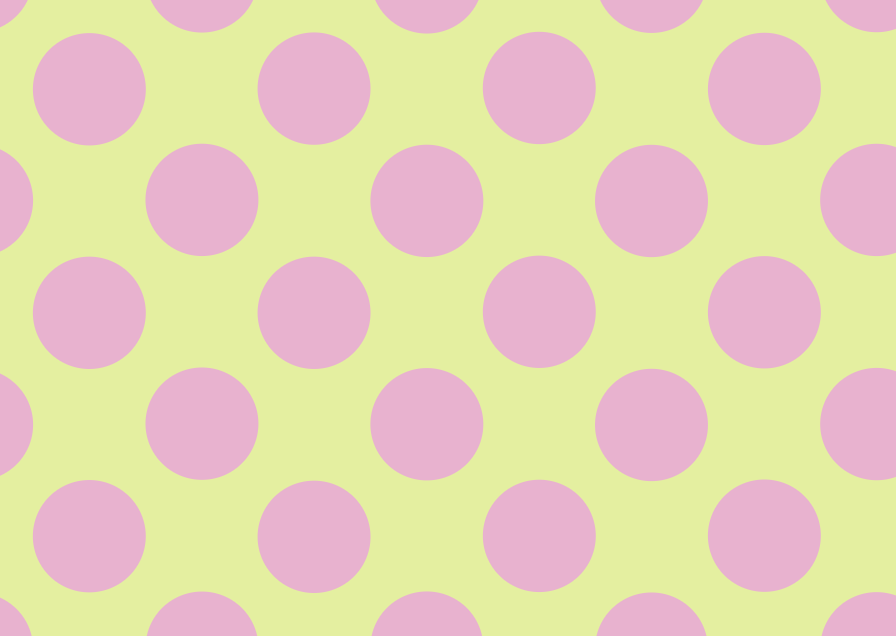
Give the GLSL for this pattern, as a WebGL 1 fragment shader.

```glsl
precision highp float;

// Staggered pink polka dots on pale lime, about four repeats across.
// A diagonal lattice finds the nearest dot; a circle distance draws it,
// with a barely visible sine wobble in the placement of each dot.

uniform vec2 u_resolution;

// Centre of the dot whose diamond-shaped lattice cell holds p.
vec2 nearestDot(vec2 p) {
  vec2 id = floor(vec2(p.x + p.y, p.y - p.x) + 0.5);
  vec2 centre = 0.5 * vec2(id.x - id.y, id.x + id.y);
  vec2 wobble = sin(id * vec2(2.3, 3.7) + id.yx * vec2(4.1, 1.9));
  return centre + wobble * vec2(0.001, 0.003);
}

void main() {
  // One unit is one full repeat, holding two dots.
  vec2 repeats = vec2(3.983, 2.842);
  vec2 p = gl_FragCoord.xy / u_resolution * repeats - vec2(0.397, 0.446);

  // Dot edge, softened over one pixel.
  float pixel = repeats.y / u_resolution.y;
  float edge = length(p - nearestDot(p)) - 0.251;
  float dotMask = clamp(0.5 - edge / pixel, 0.0, 1.0);

  vec3 lime = vec3(0.894, 0.937, 0.627);
  vec3 pink = vec3(0.910, 0.698, 0.812);
  gl_FragColor = vec4(mix(lime, pink, dotMask), 1.0);
}
```
